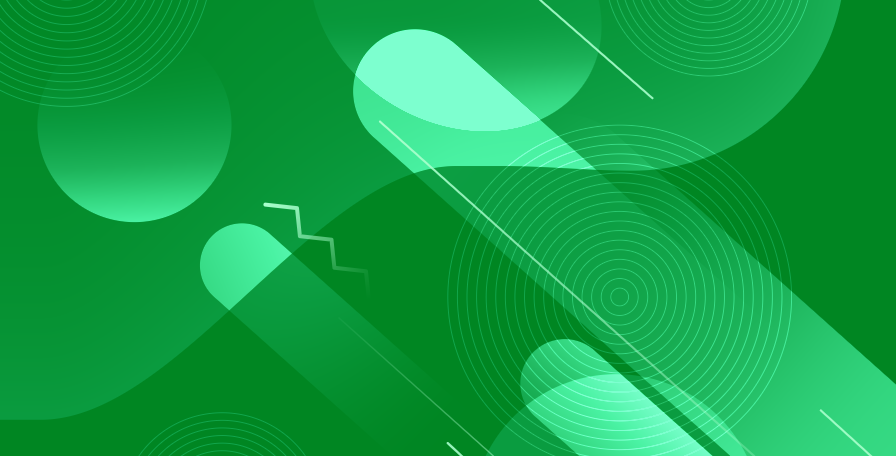
This background is drawn by a WebGL 1 fragment shader. Its source:

```glsl
precision highp float;
uniform vec2 u_resolution;

// Layout units: canvas height is 3.9, y runs downward from the top edge.
const float HEIGHT = 3.9;
const vec2 AXIS = vec2(0.746, 0.666);
const vec2 ACROSS = vec2(0.666, -0.746);

float fill(float d, float px) {
  return clamp(0.5 - d / px, 0.0, 1.0);
}

float disc(vec2 p, vec2 center, float radius) {
  return length(p - center) - radius;
}

// Rounded beam that starts at a cap and runs on along AXIS.
float beam(vec2 p, vec2 start, float radius) {
  vec2 q = p - start;
  return length(q - AXIS * max(dot(q, AXIS), 0.0)) - radius;
}

// Returns distance to a segment and the position along it.
vec2 segment(vec2 p, vec2 a, vec2 b) {
  vec2 ab = b - a;
  float t = clamp(dot(p - a, ab) / dot(ab, ab), 0.0, 1.0);
  return vec2(length(p - a - ab * t), t);
}

float waveHeight(float x) {
  return 3.59 - 2.17 * smoothstep(0.35, 3.9, x) + 0.04 * smoothstep(4.3, 5.41, x);
}

float waveDistance(vec2 p) {
  if (p.x > 5.41) return disc(p, vec2(5.41, -0.36), 1.82);
  float slope = (waveHeight(p.x + 0.01) - waveHeight(p.x - 0.01)) / 0.02;
  return (p.y - waveHeight(p.x)) / sqrt(1.0 + slope * slope);
}

float blobDistance(vec2 p) {
  vec2 q = vec2(p.x - 3.9 - 0.22 * p.y, p.y) / vec2(1.22, 1.12);
  return (length(q) - 1.0) * 1.15;
}

float rings(vec2 p, vec2 center, float radius, float gap, float px) {
  float r = length(p - center);
  float d = abs(mod(radius - r + 0.5 * gap, gap) - 0.5 * gap);
  return fill(d - 0.004, px) * fill(r - radius - 0.01, px);
}

// Straight stroke whose opacity changes from one end to the other.
float stroke(vec2 p, vec2 a, vec2 b, float halfWidth, vec2 opacity, float px) {
  vec2 s = segment(p, a, b);
  return fill(s.x - halfWidth, px) * mix(opacity.x, opacity.y, s.y);
}

vec3 palette(float light) {
  float k = clamp(light, 0.0, 1.0) * 5.0;
  vec3 c = mix(vec3(0.0, 0.525, 0.135), vec3(0.04, 0.61, 0.25), clamp(k, 0.0, 1.0));
  c = mix(c, vec3(0.11, 0.70, 0.35), clamp(k - 1.0, 0.0, 1.0));
  c = mix(c, vec3(0.20, 0.84, 0.50), clamp(k - 2.0, 0.0, 1.0));
  c = mix(c, vec3(0.29, 0.95, 0.64), clamp(k - 3.0, 0.0, 1.0));
  return mix(c, vec3(0.49, 1.0, 0.81), clamp(k - 4.0, 0.0, 1.0));
}

float shapeLight(vec2 p, float px) {
  // Wave, brightest along its lower edge
  float edge = waveDistance(p);
  float wave = fill(edge, px);
  float light = wave * mix(0.2, 0.38, smoothstep(3.3, 6.0, p.x)) * exp(min(edge, 0.0) / 1.6);
  float overlap = mix(0.38, 1.0, wave);

  // Large beam and the blob crossing it
  vec2 bigCap = vec2(3.55, 0.78);
  float big = fill(beam(p, bigCap, 0.53), px);
  float blob = fill(blobDistance(p), px);
  light += big * overlap * 0.58 * (1.0 - smoothstep(0.5, 3.8, dot(p - bigCap, AXIS)));
  light += blob * (mix(0.07, 0.46, smoothstep(0.1, 1.1, p.y)) + 0.25 * big);

  // Wide beam growing toward the lower right
  float wide = fill(beam(p, vec2(4.805, 1.675), 0.7), px);
  light += wide * 0.62 * smoothstep(4.0, 8.4, dot(p, AXIS));

  // Left beam
  vec2 leftCap = vec2(2.07, 2.27);
  vec2 q = p - leftCap;
  float left = fill(beam(p, leftCap, 0.36), px);
  light += left * overlap * (0.55 + 0.25 * dot(q, ACROSS)) * (1.0 - smoothstep(0.2, 2.3, dot(q, AXIS)));

  // Lower beam and the disc behind it
  vec2 lowCap = vec2(4.83, 3.28);
  float low = fill(beam(p, lowCap, 0.38), px);
  float hill = fill(disc(p, vec2(5.27, 4.44), 1.24), px);
  light += low * (0.48 + 0.5 * dot(p - lowCap, ACROSS)) + hill * (0.2 + 0.1 * low);

  // Disc fading upward
  float ball = fill(disc(p, vec2(1.15, 1.07), 0.83), px);
  return light + ball * 0.7 * pow(clamp((p.y - 0.24) / 1.66, 0.0, 1.0), 2.2);
}

void main() {
  float px = HEIGHT / u_resolution.y;
  vec2 p = vec2(gl_FragCoord.x, u_resolution.y - gl_FragCoord.y) * px;

  // Concentric rings
  float ring = rings(p, vec2(5.3, 2.54), 1.47, 0.082, px);
  ring += rings(p, vec2(0.57, -0.33), 1.24, 0.07, px);
  ring += rings(p, vec2(6.06, -0.23), 0.88, 0.065, px);
  ring += rings(p, vec2(1.9, 4.4), 0.87, 0.065, px);
  vec3 color = palette(shapeLight(p, px) + 0.3 * ring);

  // Diagonal strokes
  float line = stroke(p, vec2(4.62, 0.0), vec2(5.58, 0.84), 0.009, vec2(0.9), px);
  line += stroke(p, vec2(3.25, 1.04), vec2(6.45, 3.9), 0.009, vec2(1.0, 0.3), px);
  line += stroke(p, vec2(3.83, 3.79), vec2(3.97, 3.92), 0.01, vec2(0.9), px);
  line += stroke(p, vec2(7.02, 3.51), vec2(7.46, 3.91), 0.009, vec2(0.9), px);
  line += stroke(p, vec2(2.9, 2.72), vec2(4.22, 3.9), 0.006, vec2(0.05, 0.5), px);

  // Fading zigzag
  for (int i = 0; i < 3; i++) {
    float n = float(i);
    vec2 a = vec2(2.27, 1.75) + n * vec2(0.295, 0.27);
    vec2 corner = a + vec2(0.27, 0.03);
    float fade = 1.0 - 0.38 * n;
    float flat_ = stroke(p, a, corner, 0.017, vec2(fade, fade - 0.15), px);
    float drop = stroke(p, corner, corner + vec2(0.025, 0.24), 0.017, vec2(fade - 0.15, max(fade - 0.38, 0.0)), px);
    line = max(line, max(flat_, drop));
  }
  color = mix(color, vec3(0.66, 1.0, 0.80), clamp(line, 0.0, 1.0));
  gl_FragColor = vec4(color, 1.0);
}
```
